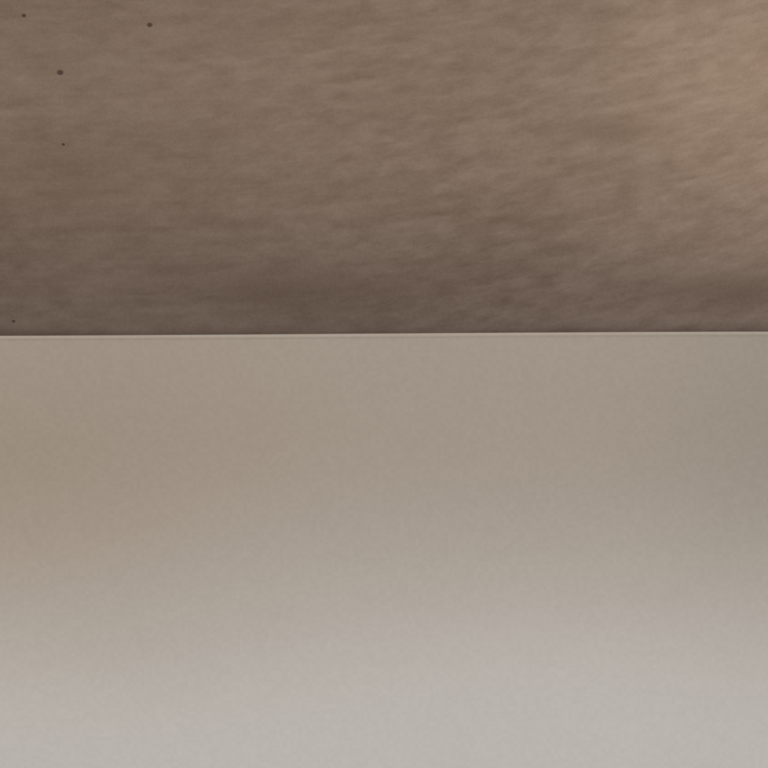
This texture is drawn by a three.js fragment shader. Its source:

```glsl
// A rough brown fibrous slab above a smooth pale wall, split by a nearly level seam.
// Soft gradients and broad glows set the light; stretched value noise makes fibres,
// while a jittered cell grid scatters a few dark pits over the slab.
varying vec2 vUv;

float hash(vec2 p) {
  vec3 q = fract(vec3(p.xyx) * 0.1031);
  q += dot(q, q.yzx + 33.33);
  return fract((q.x + q.y) * q.z);
}

float noise(vec2 p) {
  vec2 cell = floor(p);
  vec2 f = fract(p);
  f = f * f * (3.0 - 2.0 * f);
  float low = mix(hash(cell), hash(cell + vec2(1.0, 0.0)), f.x);
  float high = mix(hash(cell + vec2(0.0, 1.0)), hash(cell + vec2(1.0)), f.x);
  return mix(low, high, f.y);
}

// Layered noise, centred on zero.
float fbm(vec2 p) {
  float sum = 0.0;
  float gain = 0.5;
  for (int i = 0; i < 5; i++) {
    sum += gain * (noise(p) - 0.5);
    p = mat2(0.96, 0.28, -0.28, 0.96) * p * 2.03 + 17.3;
    gain *= 0.55;
  }
  return sum;
}

// Soft elliptical patch, one at its centre.
float glow(vec2 p, vec2 centre, vec2 radius) {
  vec2 d = (p - centre) / radius;
  return exp(-dot(d, d));
}

// Sparse dark pits, one candidate per grid cell.
float pits(vec2 p, float cells, float density) {
  vec2 id = floor(p * cells);
  vec2 jitter = 0.25 + 0.5 * vec2(hash(id + 3.7), hash(id + 9.1));
  vec2 d = (fract(p * cells) - jitter) / cells;
  float radius = mix(0.002, 0.005, hash(id + 5.3));
  float shape = 1.0 - smoothstep(radius * 0.3, radius, length(d * vec2(0.8, 1.0)));
  return shape * step(hash(id + 21.0), density);
}

vec3 slabColor(vec2 p, float height) {
  vec3 color = mix(vec3(0.415, 0.355, 0.315), vec3(0.475, 0.405, 0.35),
                   smoothstep(0.0, 0.24, height));
  color += vec3(0.115, 0.098, 0.085) * glow(p, vec2(1.02, 0.9), vec2(0.28, 0.24));
  color += vec3(0.025, 0.022, 0.018) * glow(p, vec2(0.55, 0.95), vec2(0.4, 0.16));
  color -= 0.025 * glow(p, vec2(0.0, 0.68), vec2(0.3, 0.14));

  // Fibres rise gently toward the right.
  vec2 grain = vec2(p.x, p.y - 0.12 * p.x * p.x);
  float fibre = fbm(grain * vec2(38.0, 95.0));
  float streak = fbm(grain * vec2(9.0, 110.0) + 41.0);
  float cloud = fbm(p * vec2(6.0, 10.0) + 8.0);
  float rough = mix(0.055, 0.085, smoothstep(0.15, 0.7, p.x));
  color += fibre * rough + streak * 0.035 + cloud * 0.045;
  color += (noise(p * 360.0) - 0.5) * 0.018;

  // Smudges break up along the fibres.
  float smudge = glow(p, vec2(0.79, 0.83), vec2(0.06, 0.014));
  smudge += glow(p, vec2(0.95, 0.62), vec2(0.12, 0.022));
  smudge += 0.8 * glow(p, vec2(0.39, 0.615), vec2(0.13, 0.025));
  color -= smudge * (0.03 + 0.12 * max(fibre + 0.1, 0.0));

  float density = mix(0.14, 0.02, smoothstep(0.05, 0.4, p.x));
  return mix(color, vec3(0.25, 0.2, 0.17), 0.75 * pits(p, 18.0, density));
}

vec3 wallColor(vec2 p, float depth) {
  vec3 color = mix(vec3(0.628, 0.582, 0.533), vec3(0.725, 0.706, 0.68),
                   smoothstep(0.2, 1.0, depth));
  color -= vec3(0.022, 0.034, 0.045) * glow(p, vec2(0.0, 0.34), vec2(0.3, 0.22));
  color -= vec3(0.035, 0.03, 0.028) * glow(p, vec2(1.04, 0.44), vec2(0.18, 0.2));
  color += vec3(0.012, 0.012, 0.016) * glow(p, vec2(0.72, 0.14), vec2(0.3, 0.1));
  color += fbm(p * vec2(5.0, 7.0)) * 0.012;
  color += (noise(p * 210.0) - 0.5) * 0.014;
  return color + (noise(p * 430.0) - 0.5) * 0.008;
}

void main() {
  float seam = mix(0.5625, 0.5685, smoothstep(-0.2, 1.1, vUv.x));
  float above = vUv.y - seam;
  vec3 slab = slabColor(vUv, above);
  vec3 wall = wallColor(vUv, -above / seam);

  // Contact shadow above; bright lip and faint crease below.
  slab *= 1.0 - 0.2 * exp(-max(above, 0.0) / 0.006);
  wall += 0.035 * glow(vec2(0.0, above), vec2(0.0, -0.002), vec2(1.0, 0.0015));
  wall -= 0.025 * glow(vec2(0.0, above), vec2(0.0, -0.0055), vec2(1.0, 0.0015));

  vec3 color = mix(wall, slab, smoothstep(-0.0013, 0.0013, above));
  gl_FragColor = vec4(color, 1.0);
}
```
